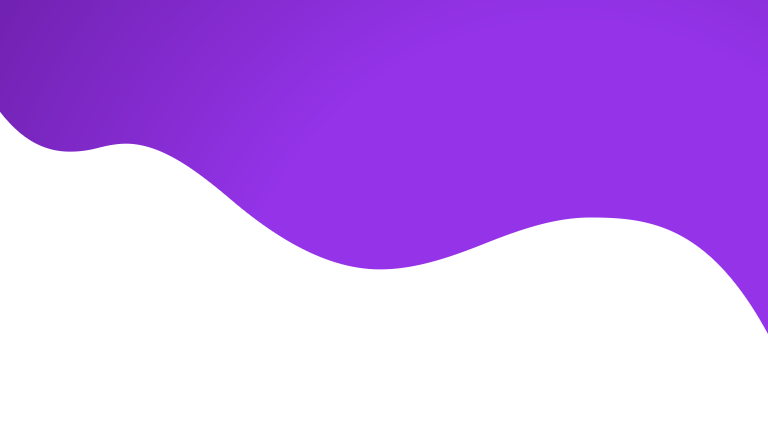
Reproduce this background procedurally as a Shadertoy shader.

```glsl
const float ASPECT = 1.79;
const int KNOTS = 9;

// Cubic through two knots, each holding position x, height y and slope z
float hermite(vec3 a, vec3 b, float x) {
    float span = b.x - a.x;
    float t = (x - a.x) / span;
    float s = 1.0 - t;
    return a.y * s * s * (1.0 + 2.0 * t)
         + b.y * t * t * (1.0 + 2.0 * s)
         + span * t * s * (a.z * s - b.z * t);
}

// Height of the wave, joined smoothly from knot to knot
float waveHeight(vec3 knots[KNOTS], float x) {
    int i = 0;
    while (i < KNOTS - 2 && x > knots[i + 1].x) i++;
    return hermite(knots[i], knots[i + 1], x);
}

// Coverage of the side where the signed field is positive
float coverage(float field) {
    float pixel = length(vec2(dFdx(field), dFdy(field)));
    return clamp(field / pixel + 0.5, 0.0, 1.0);
}

// Flat inner disc that fades outwards to the rim colour
vec3 radialGradient(vec2 p, vec2 center, float inner, float outer, vec3 core, vec3 rim) {
    float t = (distance(p, center) - inner) / (outer - inner);
    return mix(core, rim, clamp(t, 0.0, 1.0));
}

void mainImage(out vec4 fragColor, in vec2 fragCoord) {
    vec2 p = fragCoord / iResolution.xy * vec2(ASPECT, 1.0);

    // Crests, troughs and inflections of the wave
    vec3 knots[KNOTS] = vec3[KNOTS](
        vec3(0.0,    0.7389, -1.30),
        vec3(0.1632, 0.6457,  0.0),
        vec3(0.2261, 0.6538,  0.26),
        vec3(0.2937, 0.6643,  0.0),
        vec3(0.5408, 0.5315, -0.85),
        vec3(0.8858, 0.3706,  0.0),
        vec3(1.1305, 0.4312,  0.40),
        vec3(1.3753, 0.4918,  0.0),
        vec3(1.7902, 0.2191, -1.85));

    // Purple field, darkest in the upper left corner
    vec3 violet = vec3(0.58, 0.20, 0.91);
    vec3 plum = vec3(0.44, 0.13, 0.69);
    vec3 purple = radialGradient(p, vec2(1.33, 0.16), 0.79, 1.58, violet, plum);

    // White ground below the wave
    float above = coverage(p.y - waveHeight(knots, p.x));
    fragColor = vec4(mix(vec3(1.0), purple, above), 1.0);
}
```
